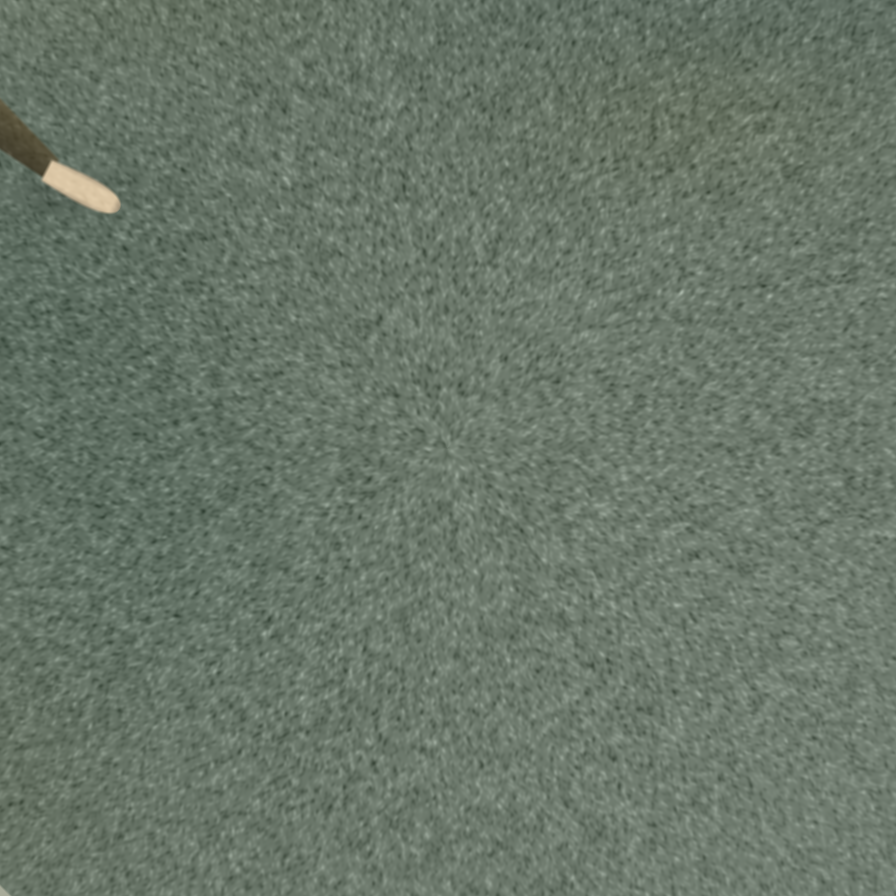
This texture is drawn by a three.js fragment shader. Its source:

```glsl
// Grey-green felt whose short fibres fan out from the centre of the canvas,
// with broad soft tints and a pale-tipped stick entering at the upper left.
// Fibres are stretched Gaussian spots scattered in a grid by a sine-free hash.
varying vec2 vUv;

const vec3 FELT = vec3(0.412, 0.461, 0.409);
const vec3 STICK_WOOD = vec3(0.31, 0.29, 0.21);
const vec3 TIP_CREAM = vec3(0.86, 0.78, 0.65);
const float FIBRE_CELLS = 163.0;
const float EDGE = 0.0025;

vec3 hash3(vec2 p) {
  vec3 q = fract(p.xyx * vec3(0.1031, 0.1030, 0.0973));
  q += dot(q, q.yxz + 33.33);
  return fract((q.xxy + q.yzz) * q.zyx);
}

float valueNoise(vec2 p) {
  vec2 cell = floor(p);
  vec2 f = fract(p);
  f = f * f * (3.0 - 2.0 * f);
  float low = mix(hash3(cell).x, hash3(cell + vec2(1.0, 0.0)).x, f.x);
  float high = mix(hash3(cell + vec2(0.0, 1.0)).x, hash3(cell + 1.0).x, f.x);
  return mix(low, high, f.y);
}

// Signed sum of light and dark fibres, stretched along the given direction
float fibres(vec2 p, vec2 direction, vec2 spread) {
  vec2 cell = floor(p);
  vec2 side = vec2(-direction.y, direction.x);
  float sum = 0.0;
  for (int y = -1; y <= 1; y++) {
    for (int x = -1; x <= 1; x++) {
      for (int layer = 0; layer < 2; layer++) {
        vec2 home = cell + vec2(float(x), float(y));
        vec3 rnd = hash3(home + 211.0 * float(layer) + 17.0);
        float lean = 1.5 * (fract(rnd.z * 17.0) - 0.5);
        vec2 axis = normalize(direction + side * lean);
        vec2 d = p - home - rnd.xy;
        vec2 local = vec2(dot(d, axis), dot(d, vec2(-axis.y, axis.x))) / spread;
        sum += (2.0 * rnd.z - 1.0) * exp(-0.5 * dot(local, local));
      }
    }
  }
  return sum;
}

// Soft round tint, 1 at its centre
float patchAt(vec2 p, vec2 centre, vec2 radius) {
  vec2 d = (p - centre) / radius;
  return exp(-dot(d, d));
}

// Position along a segment (x, 0 to 1) and signed distance to its axis (y)
vec2 alongAcross(vec2 p, vec2 a, vec2 b) {
  vec2 axis = b - a;
  float len = length(axis);
  axis /= len;
  vec2 d = p - a;
  return vec2(dot(d, axis) / len, axis.x * d.y - axis.y * d.x);
}

float cover(float distanceToEdge) {
  return 1.0 - smoothstep(-EDGE, EDGE, distanceToEdge);
}

// Bar with flat ends; rounding 1 closes the far end in a smooth curve
float barMask(vec2 local, float startWidth, float endWidth, float rounding) {
  float t = clamp(local.x, 0.0, 1.0);
  float halfWidth = mix(startWidth, endWidth, t);
  halfWidth *= mix(1.0, sqrt(1.0 - t * t * t), rounding);
  float ends = smoothstep(-0.03, 0.03, local.x) * (1.0 - smoothstep(0.97, 1.03, local.x));
  return cover(abs(local.y) - halfWidth) * ends;
}

vec3 feltTint(vec2 p) {
  vec3 tint = vec3(0.037, 0.036, 0.039) * patchAt(p, vec2(0.95, 0.12), vec2(0.48, 0.55));
  tint += vec3(0.012, 0.012, 0.010) * patchAt(p, vec2(0.50, 0.50), vec2(0.25));
  tint -= vec3(0.058, 0.045, 0.043) * patchAt(p, vec2(0.02, 0.68), vec2(0.23, 0.20));
  tint -= vec3(0.040, 0.027, 0.025) * patchAt(p, vec2(0.17, 0.40), vec2(0.22, 0.20));
  tint -= vec3(0.043, 0.036, 0.029) * patchAt(p, vec2(0.82, 1.02), vec2(0.42, 0.14));
  tint += vec3(0.002, -0.006, -0.024) * patchAt(p, vec2(0.78, 0.87), vec2(0.18, 0.09));
  tint += vec3(-0.004, -0.006, -0.018) * patchAt(p, vec2(0.18, 1.00), vec2(0.24, 0.07));
  tint += vec3(-0.012, -0.014, -0.022) * patchAt(p, vec2(0.00, 0.12), vec2(0.12, 0.16));
  return tint;
}

void main() {
  vec2 p = vUv;

  // Felt: broad tint, faint mottling and radiating fibres
  vec2 fromCentre = p - vec2(0.5);
  vec2 radial = normalize(fromCentre + vec2(0.0001));
  float grain = fibres(p * FIBRE_CELLS, radial, vec2(0.42, 0.25));
  float strength = mix(0.085, 0.070, smoothstep(0.3, 0.7, length(fromCentre)));
  float mottle = valueNoise(p * 60.0) + valueNoise(p * 24.0 + 9.0) - 1.0;
  vec3 color = FELT + 0.86 * feltTint(p) + strength * grain + 0.010 * mottle;

  // Pale rounded corner at the lower left
  color = mix(color, vec3(0.66, 0.67, 0.60), cover(p.x + p.y - 0.012));

  // Stick: soft shadow, dark shaft, then cream tip with a darker rim
  vec2 shaft = alongAcross(p, vec2(-0.03, 0.884), vec2(0.058, 0.811));
  vec2 tip = alongAcross(p, vec2(0.052, 0.810), vec2(0.134, 0.767));
  color *= 1.0 - 0.12 * patchAt(p, vec2(0.07, 0.785), vec2(0.06, 0.022));
  vec3 wood = STICK_WOOD * (1.0 + 9.0 * shaft.y) + 0.03 * grain;
  color = mix(color, wood, barMask(shaft, 0.026, 0.013, 0.0));
  float rim = smoothstep(0.008, 0.018, abs(tip.y)) + smoothstep(0.88, 1.0, tip.x);
  vec3 cream = TIP_CREAM * (1.0 - 0.25 * min(rim, 1.0)) + 0.02 * grain;
  color = mix(color, cream, barMask(tip, 0.013, 0.021, 1.0));

  gl_FragColor = vec4(color, 1.0);
}
```
